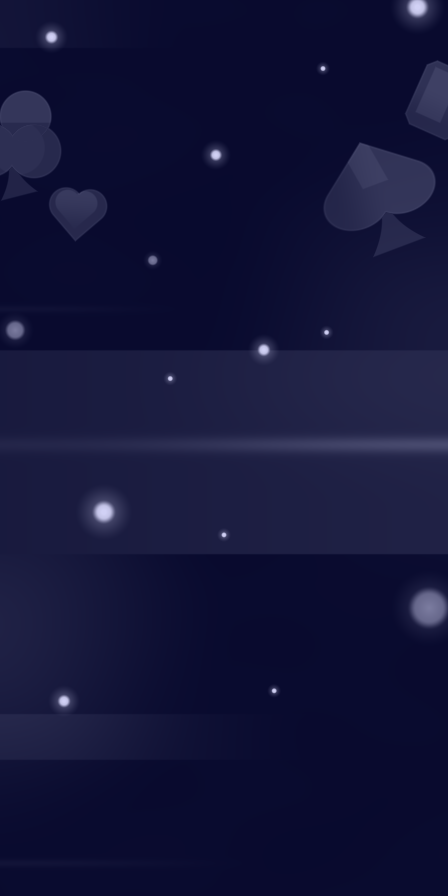
Write a Shadertoy shader that draws this background.

```glsl
// Night-blue backdrop with pale light bands, glowing orbs and faceted glass card suits.

const vec3 NAVY = vec3(0.035, 0.041, 0.182);
const vec3 LAVENDER = vec3(0.52, 0.53, 0.67);
const vec3 ORB_LIGHT = vec3(0.82, 0.82, 0.96);

// Orbs: centre and halo radius; a negative radius marks a hazy orb
const vec3 ORBS[14] = vec3[14](
    vec3(0.115, 1.917, 0.037), vec3(0.932, 1.984, 0.062), vec3(0.721, 1.847, 0.016),
    vec3(0.482, 1.654, 0.034), vec3(0.341, 1.419, -0.022), vec3(0.034, 1.263, -0.042),
    vec3(0.589, 1.219, 0.036), vec3(0.729, 1.258, 0.016), vec3(0.380, 1.155, 0.016),
    vec3(0.232, 0.857, 0.064), vec3(0.500, 0.806, 0.016), vec3(0.958, 0.643, -0.086),
    vec3(0.612, 0.458, 0.016), vec3(0.143, 0.435, 0.036));

vec2 hashGradient(vec2 cell) {
    float h = fract(sin(dot(cell, vec2(127.1, 311.7))) * 4375.5);
    return vec2(cos(6.2832 * h), sin(6.2832 * h));
}

float gradientNoise(vec2 p) {
    vec2 i = floor(p), f = p - i, u = f * f * (3.0 - 2.0 * f), e = vec2(1, 0);
    float low = mix(dot(hashGradient(i), f), dot(hashGradient(i + e), f - e), u.x);
    float high = mix(dot(hashGradient(i + e.yx), f - e.yx), dot(hashGradient(i + 1.0), f - 1.0), u.x);
    return mix(low, high, u.y);
}

float fill(float d, float aa) { return 1.0 - smoothstep(-aa, aa, d); }

float band(float y, float low, float high, float aa) {
    return fill(abs(y - 0.5 * (low + high)) - 0.5 * (high - low), aa);
}

float glow(vec2 p, vec2 centre, vec2 radius) {
    return 1.0 - smoothstep(0.0, 1.0, length((p - centre) / radius));
}

vec2 rotate(vec2 p, float a) {
    return vec2(cos(a) * p.x - sin(a) * p.y, sin(a) * p.x + cos(a) * p.y);
}

// Heart with its tip at the origin and its lobes above
float heartDistance(vec2 p) {
    p.x = abs(p.x);
    if (p.x + p.y > 1.0) return length(p - vec2(0.25, 0.75)) - 0.3536;
    float d = min(length(p - vec2(0, 1)), length(p - 0.5 * max(p.x + p.y, 0.0)));
    return d * sign(p.x - p.y);
}

// Flared foot, from its narrow top at the origin down to depth h
float stemDistance(vec2 p, float h, float w) {
    float t = clamp(-p.y / h, 0.0, 1.0);
    return max(abs(p.x) - w * (0.12 + 0.88 * t * t), abs(p.y + 0.5 * h) - 0.5 * h);
}

// Opacity of a glass body with a lit facet and a thin bright rim
float glass(float d, float facet, float body, float lit, float aa) {
    float rim = 0.06 * fill(abs(d + aa) - 0.5 * aa, aa);
    return fill(d, aa) * (body + lit * fill(facet, aa) + rim);
}

float clubLayer(vec2 p, float aa) {
    float top = length(p - vec2(0.057, 1.740)) - 0.058;
    float right = length(p - vec2(0.076, 1.663)) - 0.061;
    float left = length(p - vec2(-0.020, 1.665)) - 0.060;
    float stem = stemDistance(rotate(p - vec2(0.022, 1.645), -0.25), 0.085, 0.042);
    float a = glass(top, 1.726 - p.y, 0.25, 0.10, aa);
    a = max(a, glass(min(left, right), length(p - vec2(0.04, 1.67)) - 0.06, 0.24, 0.05, aa));
    return max(a, 0.20 * fill(stem, aa));
}

float heartLayer(vec2 p, float aa) {
    vec2 q = rotate(p - vec2(0.168, 1.461), 0.08) / 0.108;
    float inner = heartDistance((q - vec2(-0.04, 0.26)) / 0.72);
    return glass(heartDistance(q) * 0.108, inner * 0.078, 0.24, 0.14 * smoothstep(0.1, 1.0, q.y), aa);
}

float spadeLayer(vec2 p, float aa) {
    vec2 q = rotate(p - vec2(0.803, 1.682), -0.36);
    vec2 h = vec2(q.x / 0.216, -q.y / 0.167);
    float shade = 0.20 + 0.12 * smoothstep(-0.5, 0.1, h.x);
    float facet = max(abs(q.x + 0.016 + 0.16 * q.y) - 0.03, -q.y - 0.10);
    float a = glass(heartDistance(h) * 0.17, facet, shade, 0.09, aa);
    return max(a, 0.20 * fill(stemDistance(q + vec2(0.0, 0.14), 0.11, 0.062), aa));
}

float gemLayer(vec2 p, float aa) {
    vec2 q = rotate(p - vec2(0.985, 1.776), 0.42);
    float d = max(max(abs(q.x) - 0.062, abs(q.y) - 0.078), (abs(q.x) + abs(q.y) - 0.122) * 0.707);
    float facet = max(abs(q.x + 0.012) - 0.030, abs(q.y - 0.008) - 0.055);
    return glass(d, facet, 0.31, 0.12, aa) - 0.08 * fill(d, aa) * smoothstep(0.02, -0.06, q.y);
}

void mainImage(out vec4 fragColor, in vec2 fragCoord) {
    vec2 p = fragCoord / iResolution.xy * vec2(1, 2);
    float aa = 1.0 / iResolution.x;

    // Soft side glows and faint mottling
    float haze = 0.18 * glow(p, vec2(-0.03, 0.60), vec2(0.56, 0.52));
    haze += 0.13 * glow(p, vec2(1.05, 1.20), vec2(0.66, 0.58));
    haze += 0.012 * gradientNoise(p * vec2(3.0, 5.0));

    // Broad bands of light
    float middle = band(p.y, 0.763, 1.218, aa);
    float middleLight = 0.125 + 0.06 * p.x + 0.05 * glow(p, vec2(0.95, 1.16), vec2(0.7, 0.3));
    haze = mix(haze, middleLight, middle);
    haze += 0.11 * band(p.y, 0.304, 0.406, aa) * (1.0 - smoothstep(0.1, 0.70, p.x));
    haze += 0.08 * band(p.y, 1.893, 2.1, aa) * (1.0 - smoothstep(0.0, 0.42, p.x));

    // Thin horizontal streaks
    haze += (0.09 + 0.21 * smoothstep(0.1, 1.0, p.x)) * exp(-pow(abs(p.y - 1.007) / 0.018, 2.0));
    haze += 0.06 * exp(-pow(abs(p.y - 1.310) / 0.008, 2.0)) * (1.0 - smoothstep(0.0, 0.45, p.x));
    haze += 0.07 * exp(-pow(abs(p.y - 0.073) / 0.009, 2.0)) * (1.0 - smoothstep(0.0, 0.60, p.x));
    vec3 colour = mix(NAVY, LAVENDER, haze);

    // Glass suits and gem
    float suits = max(max(clubLayer(p, aa), heartLayer(p, aa)), max(spadeLayer(p, aa), gemLayer(p, aa)));
    colour = mix(colour, LAVENDER, suits);

    // Orbs with a bright core and a fading halo
    for (int i = 0; i < 14; i++) {
        float r = length(p - ORBS[i].xy) / abs(ORBS[i].z);
        float strength = ORBS[i].z < 0.0 ? 0.55 : 1.0;
        float coreSize = ORBS[i].z < 0.0 ? 0.50 : 0.36;
        float halo = 0.42 * pow(max(1.0 - r, 0.0), 1.3);
        float core = 0.62 * (1.0 - smoothstep(coreSize - 0.16, coreSize + 0.08, r));
        colour = mix(colour, ORB_LIGHT, min(strength * (halo + core), 1.0));
    }
    fragColor = vec4(colour, 1.0);
}
```
